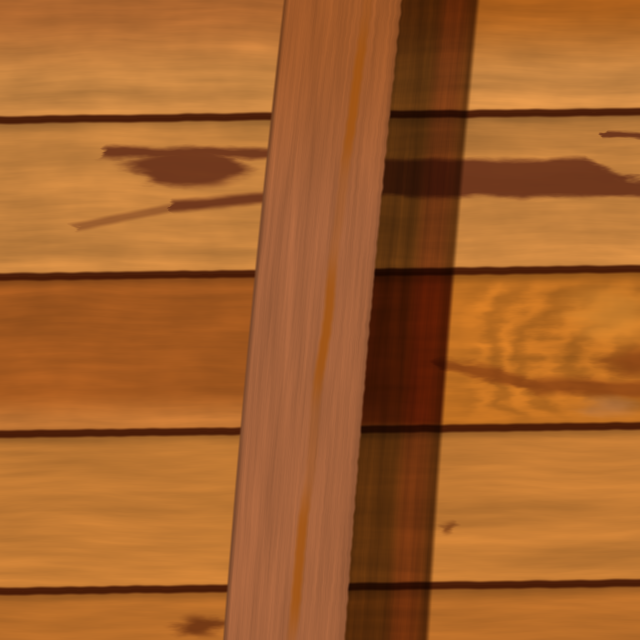
Reproduce this texture procedurally as a WebGL 1 fragment shader.

```glsl
precision highp float;
// Slanted timber beam and its shadow over a wall of horizontal planks.
// Planks repeat along a tilted axis; gradient noise gives the grain,
// and soft ellipses and strokes lay down knots and resin.
uniform vec2 u_resolution;

const float PLANK_HEIGHT = 0.2455;

vec2 hashGradient(vec2 cell) {
  float a = 6.2832 * fract(sin(dot(cell, vec2(127.1, 311.7))) * 43758.5);
  return vec2(cos(a), sin(a));
}

float gradientNoise(vec2 p) {
  vec2 i = floor(p), f = fract(p), e = vec2(0.0, 1.0);
  vec2 w = f * f * (3.0 - 2.0 * f);
  float low = mix(dot(hashGradient(i), f), dot(hashGradient(i + e.yx), f - e.yx), w.x);
  float high = mix(dot(hashGradient(i + e), f - e), dot(hashGradient(i + e.yy), f - e.yy), w.x);
  return mix(low, high, w.y);
}

float fbm(vec2 p) {
  float sum = 0.0, amp = 1.0;
  for (int i = 0; i < 4; i++) {
    sum += amp * gradientNoise(p);
    p = p * 2.03 + 17.3;
    amp *= 0.5;
  }
  return sum;
}

// Ellipse fading from an inner fraction of its radius to the rim.
float blob(vec2 p, vec2 center, vec2 radius, float inner) {
  return 1.0 - smoothstep(inner, 1.0, length((p - center) / radius));
}

// Soft line from a to b.
float stroke(vec2 p, vec2 a, vec2 b, float width) {
  vec2 ab = b - a;
  float t = clamp(dot(p - a, ab) / dot(ab, ab), 0.0, 1.0);
  return 1.0 - smoothstep(0.2 * width, width, length(p - a - ab * t));
}

// Slanted, slightly bowed edge.
float edgeX(float bottom, float top, float y) {
  return mix(bottom, top, y) - 0.02 * y * (1.0 - y);
}

vec3 plankTone(float row, float side, float f) {
  vec3 top = mix(vec3(0.66, 0.39, 0.18), vec3(0.67, 0.37, 0.11), side);
  vec3 c = mix(vec3(0.78, 0.52, 0.26), top, smoothstep(0.2, 0.72, f));
  c = mix(c, vec3(0.76, 0.5, 0.24), step(row, -0.5));
  vec3 ruddy = mix(vec3(0.74, 0.45, 0.2), vec3(0.63, 0.34, 0.12), smoothstep(0.05, 0.28, f));
  c = mix(c, mix(ruddy, vec3(0.72, 0.42, 0.13), side), step(row, -1.5));
  c = mix(c, vec3(0.75, 0.47, 0.2), step(row, -2.5));
  return mix(c, vec3(0.71, 0.42, 0.16), step(row, -3.5));
}

vec3 addStains(vec3 c, vec2 p) {
  vec2 q = p + vec2(0.03, 0.005) * fbm(p * vec2(14.0, 45.0));
  // Plum stain running through the second plank.
  float knot = blob(q, vec2(0.298, 0.737), vec2(0.113, 0.037), 0.55);
  knot = max(knot, stroke(q, vec2(0.16, 0.762), vec2(0.43, 0.761), 0.013));
  knot = max(knot, stroke(q, vec2(0.27, 0.678), vec2(0.42, 0.691), 0.014));
  knot = max(knot, 0.5 * stroke(q, vec2(0.13, 0.647), vec2(0.28, 0.678), 0.01));
  float ceiling = 0.757 - 0.3 * max(q.x - 0.9, 0.0);
  float band = smoothstep(0.687, 0.697, q.y) * smoothstep(0.0, 0.012, ceiling - q.y);
  knot = max(knot, band * smoothstep(0.57, 0.6, p.x));
  knot = max(knot, stroke(q, vec2(0.94, 0.789), vec2(1.02, 0.786), 0.007));
  c = mix(c, vec3(0.38, 0.17, 0.09), 0.85 * knot);

  // Curved figure at the right end of the third plank.
  float area = smoothstep(0.7, 0.77, p.x) * smoothstep(0.335, 0.37, p.y) * smoothstep(0.575, 0.54, p.y);
  float radius = length((q - vec2(1.01, 0.445)) * vec2(1.0, 1.5));
  c *= 1.0 + 0.09 * area * sin(radius * 95.0 + 4.0 * fbm(p * 9.0));
  c = mix(c, vec3(0.82, 0.53, 0.2), 0.6 * area * blob(q, vec2(0.96, 0.51), vec2(0.11, 0.07), 0.1));
  vec2 bend = vec2(0.85, 0.397);
  float vein = max(stroke(q, vec2(0.7, 0.43), bend, 0.018), stroke(q, bend, vec2(1.02, 0.392), 0.021));
  vein = max(vein, blob(q, vec2(1.0, 0.435), vec2(0.08, 0.036), 0.1));
  c = mix(c, vec3(0.48, 0.22, 0.07), 0.7 * vein);
  c = mix(c, vec3(0.66, 0.44, 0.28), 0.6 * blob(q, vec2(0.95, 0.365), vec2(0.07, 0.025), 0.1));

  // Small knots low on the wall.
  float small = blob(q, vec2(0.315, 0.022), vec2(0.055, 0.025), 0.2);
  small = max(small, 0.7 * blob(q, vec2(0.7, 0.175), vec2(0.019, 0.014), 0.1));
  return mix(c, vec3(0.38, 0.17, 0.06), 0.8 * small);
}

vec3 planks(vec2 p) {
  float v = (p.y - 0.013 * p.x - 0.8125) / PLANK_HEIGHT;
  float row = floor(v);
  vec3 c = plankTone(row, smoothstep(0.5, 0.72, p.x), v - row);
  vec2 g = vec2(p.x * 2.5 + row * 7.3, p.y + 0.012 * gradientNoise(p * 5.0 + row));
  c *= 1.0 + 0.13 * fbm(g * vec2(1.0, 22.0)) + 0.06 * fbm(g * vec2(3.0, 85.0));
  c *= 1.0 + 0.08 * fbm(p * vec2(9.0, 12.0) + row) * step(-2.5, row);
  c = addStains(c, p);
  // Bright lower lip, dark groove and the soft shade under it.
  float s = (fract(v + 0.5) - 0.5) * PLANK_HEIGHT + 0.0015 * gradientNoise(p * vec2(40.0, 3.0));
  c *= 1.0 + 0.09 * smoothstep(0.004, 0.012, s) * smoothstep(0.035, 0.012, s);
  c *= 1.0 - 0.22 * smoothstep(-0.025, -0.004, s) * step(s, 0.0);
  return mix(c, vec3(0.25, 0.085, 0.02), 0.92 * smoothstep(0.0085, 0.003, abs(s)));
}

vec3 shadeWall(vec3 wall, vec2 p, float across) {
  float redStrip = smoothstep(0.42, 0.65, across) * smoothstep(1.05, 0.75, across);
  vec3 tint = mix(vec3(0.45, 0.38, 0.24), vec3(0.58, 0.43, 0.32), redStrip);
  float ruddy = smoothstep(0.325, 0.345, p.y) * smoothstep(0.585, 0.565, p.y);
  tint *= mix(vec3(1.0), vec3(0.82, 0.58, 0.48), ruddy);
  return wall * tint * (1.0 + 0.18 * fbm(vec2(across * 9.0, p.y * 3.0)));
}

vec3 beam(vec2 p, float u) {
  vec3 c = mix(vec3(0.63, 0.38, 0.235), vec3(0.61, 0.34, 0.16), smoothstep(0.6, 1.0, p.y));
  c *= 1.0 + 0.09 * fbm(vec2(u * 9.0, p.y * 3.0)) + 0.07 * fbm(vec2(u * 38.0, p.y * 7.0));
  // Amber resin line in three stretches.
  float center = mix(0.56, 0.71, p.y) + 0.025 * gradientNoise(vec2(p.y * 9.0, 2.0));
  float reach = smoothstep(0.14, 0.05, abs(mod(p.y + 0.06, 0.365) - 0.18));
  float resin = smoothstep(0.06, 0.015, abs(u - center)) * (0.2 + 0.6 * reach);
  c = mix(c, vec3(0.62, 0.32, 0.06), resin);
  return c * (1.0 - 0.28 * smoothstep(0.05, 0.0, u)) * (1.0 - 0.14 * smoothstep(0.94, 1.0, u));
}

void main() {
  vec2 p = gl_FragCoord.xy / u_resolution;
  float soft = 0.0025;
  float left = edgeX(0.349, 0.444, p.y), shadowEnd = edgeX(0.668, 0.747, p.y);
  float right = edgeX(0.539, 0.628, p.y) + 0.002 * gradientNoise(vec2(p.y * 70.0, 4.0));
  vec3 wall = planks(p);
  vec3 shaded = shadeWall(wall, p, (p.x - right) / (shadowEnd - right));
  vec3 color = mix(shaded, wall, smoothstep(-2.0 * soft, 2.0 * soft, p.x - shadowEnd));
  color = mix(beam(p, (p.x - left) / (right - left)), color, smoothstep(-soft, soft, p.x - right));
  color = mix(wall, color, smoothstep(-soft, soft, p.x - left));
  gl_FragColor = vec4(clamp(color, 0.0, 1.0), 1.0);
}
```
